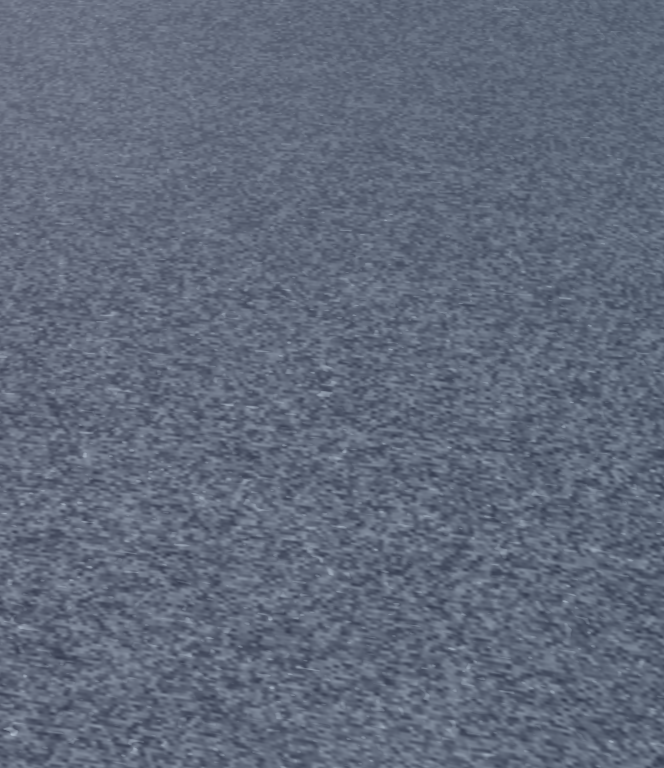
Write a WebGL 1 fragment shader that draws this texture.

```glsl
precision highp float;
// Blue-grey rippled surface receding upward: short, nearly level streaks of
// layered row noise, finer and fainter with distance, with sparse pale glints
// and a soft light falling from the upper left.
uniform vec2 u_resolution;

#define FAR_SCALE 0.62            // grain size at the top, relative to the bottom
#define TILT 0.17                 // downward slope of the near streaks
#define GRAIN vec2(125.0, 250.0)  // finest streaks per canvas height
#define NEAR_CONTRAST 0.98
#define FAR_CONTRAST 0.42
#define GLINT 0.75
#define DARK vec3(0.300, 0.332, 0.402)
#define LIGHT vec3(0.490, 0.530, 0.594)

float hash(vec2 p) {
  vec3 q = fract(vec3(p.xyx) * vec3(0.1031, 0.1030, 0.0973));
  q += dot(q, q.yzx + 33.33);
  return fract((q.x + q.y) * q.z);
}

// One row of smooth noise; a random shift keeps rows from lining up.
float rowNoise(float x, float row) {
  x += 37.0 * hash(vec2(row, 7.3));
  float cell = floor(x);
  float f = x - cell;
  return mix(hash(vec2(cell, row)), hash(vec2(cell + 1.0, row)), f * f * (3.0 - 2.0 * f));
}

// Streaky noise from -1 to 1.
float streaks(vec2 p) {
  float row = floor(p.y);
  float f = p.y - row;
  float n = mix(rowNoise(p.x, row), rowNoise(p.x, row + 1.0), f * f * (3.0 - 2.0 * f));
  return 2.0 * n - 1.0;
}

// Perspective: the scale shrinks with height, and v integrates its inverse.
vec2 surface(vec2 p) {
  float shrink = 1.0 - FAR_SCALE;
  float scale = 1.0 - shrink * p.y;
  float v = -log(scale) / shrink;
  float slope = TILT * (1.0 - 0.7 * p.y);
  return vec2((p.x - 0.43) / scale + 3.0, v + slope * p.x + 2.0);
}

void main() {
  vec2 p = gl_FragCoord.xy / u_resolution.y;
  float across = gl_FragCoord.x / u_resolution.x;
  vec2 s = surface(p);

  // Ripples from fine grain to faint broad patches, slightly bent.
  s.y += 0.0025 * streaks(s * vec2(14.0, 18.0));
  float ripple = 0.74 * streaks(s * GRAIN)
               + 0.36 * streaks(s * GRAIN * vec2(0.58, 0.64) + 19.0)
               + 0.14 * streaks(s * GRAIN * vec2(0.22, 0.30) + 43.0)
               + 0.07 * streaks(s * GRAIN * vec2(0.07, 0.09) + 71.0);

  // Sparse glints, gathered in loose clusters.
  float cluster = 0.5 + 0.5 * streaks(s * vec2(20.0, 40.0) + 5.0);
  float spark = streaks(s * GRAIN * vec2(0.60, 0.74) + 113.0);
  float glint = smoothstep(0.60, 0.98, spark) * (0.25 + 1.1 * cluster);

  // Large soft light and shade.
  float farLeft = smoothstep(0.45, 1.0, p.y) * (1.0 - smoothstep(0.0, 0.6, across));
  float shade = 0.20 * farLeft - 0.06 * smoothstep(0.5, 1.0, across)
              + 0.02 * streaks(p * vec2(4.0, 7.0) + 3.0);

  float contrast = mix(NEAR_CONTRAST, FAR_CONTRAST, smoothstep(0.3, 1.0, p.y));
  float tone = 0.405 + shade + contrast * (0.82 * ripple + GLINT * glint);
  vec3 color = mix(DARK, LIGHT, max(tone, -0.5));

  // Warmer on the left, cooler far to the right.
  color += vec3(0.010, -0.002, 0.0) * (0.55 - across) * (0.6 + p.y);
  gl_FragColor = vec4(clamp(color, 0.0, 1.0), 1.0);
}
```
